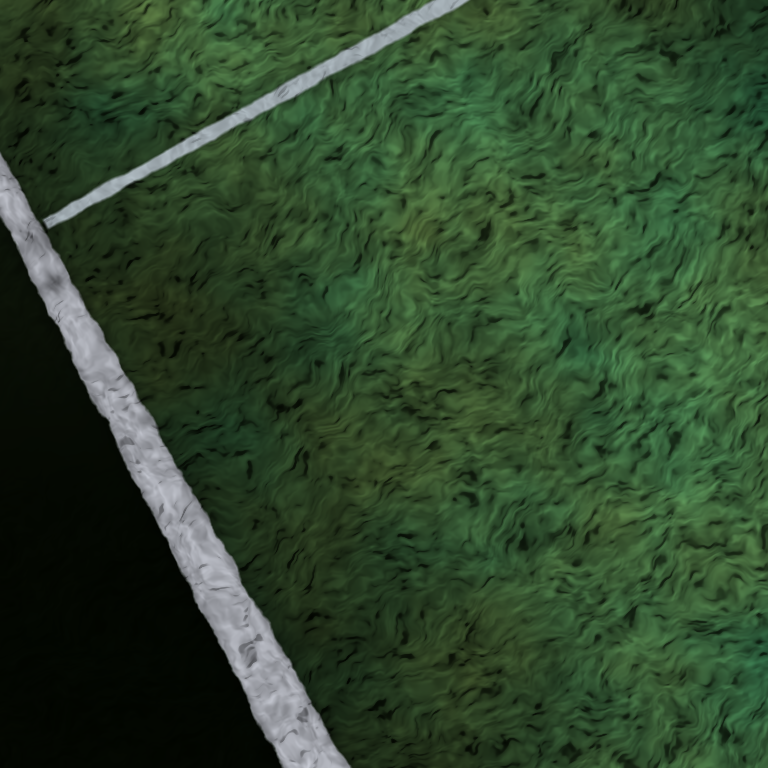
Write a three.js fragment shader that draws this texture.

```glsl
varying vec2 vUv;

#define DEEP vec3(0.02, 0.04, 0.012)
#define LUSH vec3(0.26, 0.40, 0.23)
#define PAINT vec3(0.65, 0.66, 0.69)
#define BLADE_CONTRAST 1.15
#define PATCH_CONTRAST 0.55
#define EDGE_SOFTNESS 0.0025
#define EDGE_WOBBLE 0.014

float hash(vec2 p) {
  vec3 q = fract(vec3(p.xyx) * 0.1031);
  q += dot(q, q.yzx + 33.33);
  return fract((q.x + q.y) * q.z);
}

float noise(vec2 p) {
  vec2 i = floor(p);
  vec2 f = fract(p);
  f = f * f * (3.0 - 2.0 * f);
  float low = mix(hash(i), hash(i + vec2(1.0, 0.0)), f.x);
  float high = mix(hash(i + vec2(0.0, 1.0)), hash(i + 1.0), f.x);
  return mix(low, high, f.y);
}

float fbm(vec2 p) {
  float sum = 0.0;
  float weight = 0.5;
  for (int i = 0; i < 4; i++) {
    sum += weight * noise(p);
    p = mat2(1.6, 1.2, -1.2, 1.6) * p + 17.3;
    weight *= 0.5;
  }
  return sum / 0.9375;
}

// Stretched noise whose grain runs along the given angle
float strokes(vec2 p, float angle, vec2 scale) {
  vec2 along = vec2(cos(angle), sin(angle));
  vec2 q = vec2(dot(p, along), dot(p, vec2(-along.y, along.x)));
  return noise(q * scale) * 0.6 + noise(q * scale * 1.9 + 41.0) * 0.4;
}

float glow(vec2 p, vec2 center, float radius) {
  vec2 q = (p - center) / radius;
  return exp(-dot(q, q));
}

float cover(float d) {
  return smoothstep(-EDGE_SOFTNESS, EDGE_SOFTNESS, d);
}

// Broad illumination of the turf, by distance from the wide stripe
float turfLight(vec2 p, float d) {
  float light = mix(0.36, 0.84, smoothstep(0.0, 0.48, d));
  light -= 0.36 * glow(p, vec2(1.0, 1.02), 0.24);
  light += 0.20 * glow(p, vec2(0.88, 0.80), 0.11);
  light += 0.14 * glow(p, vec2(0.93, 0.47), 0.20);
  light += 0.16 * glow(p, vec2(0.22, 0.94), 0.13);
  light += 0.12 * glow(p, vec2(0.60, 0.88), 0.12);
  light -= 0.14 * glow(p, vec2(0.62, 0.50), 0.08);
  light -= 0.10 * glow(p, vec2(0.30, 0.62), 0.10);
  light -= 0.14 * glow(p, vec2(0.72, 0.14), 0.07);
  return light;
}

void main() {
  vec2 p = vUv;
  vec2 warp = vec2(fbm(p * 19.0), fbm(p * 19.0 + 53.0)) - 0.5;
  vec2 bent = p + 0.045 * warp;

  // Grass grain: two blade directions blended in irregular clumps
  float steep = strokes(bent, 0.95, vec2(52.0, 145.0));
  float shallow = strokes(bent, 0.35, vec2(58.0, 135.0));
  float blades = mix(steep, shallow, smoothstep(0.35, 0.65, noise(p * 16.0)));
  float clumps = fbm(bent * 13.0 + 7.0);
  float grain = blades - 0.5;

  // Stripe borders, narrowing towards the upper left
  float wobble = EDGE_WOBBLE * (fbm(p * 42.0 + 3.0) - 0.5);
  float fromRight = p.x - (0.456 - 0.569 * p.y);
  float fromLeft = p.x - (0.367 - 0.511 * p.y);
  float inner = cover(fromLeft + wobble);
  float wide = inner * cover(-fromRight + wobble);

  // Lit turf on the right, deep shadow on the left
  float shadow = -0.04 + 0.13 * smoothstep(0.25, 0.75, p.y);
  float light = mix(shadow, turfLight(p, fromRight), inner);
  light *= 1.0 + BLADE_CONTRAST * grain + PATCH_CONTRAST * (clumps - 0.5);
  light -= 0.22 * inner * smoothstep(0.34, 0.16, blades);
  vec3 color = max(mix(DEEP, LUSH, light), 0.0);

  // Olive and cool patches
  float hue = fbm(p * 7.0 + 29.0) - 0.5 - 0.22 * smoothstep(0.4, 1.0, p.x);
  color *= 1.0 + hue * vec3(0.55, 0.0, -0.25);

  // Thin stripe rising to the right from the wide one
  vec2 start = vec2(0.059, 0.708);
  vec2 dir = normalize(vec2(0.530, 0.292));
  vec2 rel = p - start;
  float reach = dot(rel, dir);
  float offset = abs(dot(rel, vec2(-dir.y, dir.x)));
  float halfWidth = mix(0.0075, 0.0112, clamp(reach / 0.6, 0.0, 1.0));
  float thin = cover(halfWidth - offset + 0.4 * wobble) * cover(reach);

  // Dark fringe around the paint
  float rim = min(abs(fromLeft), abs(fromRight));
  color *= 1.0 - 0.3 * exp(-rim * 110.0);
  color *= 1.0 - 0.25 * exp(-abs(offset - halfWidth) * 200.0) * step(0.0, reach);

  // Worn fibrous paint
  float fibers = strokes(bent + 2.0, 2.2, vec2(65.0, 125.0));
  float wear = 0.97 + 0.38 * (fibers - 0.5) + 0.2 * grain;
  wear -= 0.25 * smoothstep(0.32, 0.15, blades);
  wear -= 0.2 * glow(p, vec2(0.052, 0.69), 0.025);
  wear -= 0.4 * glow(p, vec2(0.070, 0.630), 0.014);
  float body = smoothstep(0.0, 0.012, min(fromLeft, -fromRight));
  color = mix(color, PAINT * wear * mix(0.8, 1.0, body), wide);
  color = mix(color, PAINT * vec3(0.98, 1.03, 1.02) * mix(1.0, wear, 0.6), thin * (1.0 - wide));

  gl_FragColor = vec4(color, 1.0);
}
```
